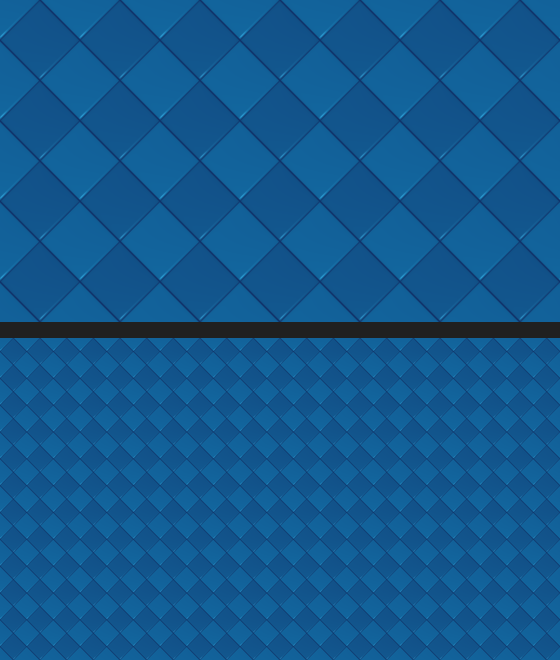
Top: one tile. Bottom: repeated 3 by 3.
Write a Shadertoy shader that draws this pattern.

```glsl
// Blue checkerboard of padded diamond tiles, seven across and four down.
// The plane is turned 45 degrees so each tile is a unit square; grooves,
// bevels and corner glints are distances to the sides of that square.

float hash(vec2 p) {
    return fract(sin(dot(p, vec2(12.99, 78.23))) * 4375.85);
}

// Coverage of a line with the given half width, smoothed over one pixel.
float line(float dist, float halfWidth, float pixel) {
    return 1.0 - smoothstep(halfWidth - 0.6 * pixel, halfWidth + 0.6 * pixel, dist);
}

void mainImage(out vec4 fragColor, in vec2 fragCoord) {
    vec2 repeats = vec2(7.0, 4.0);
    vec2 p = fragCoord / iResolution.xy * repeats;
    float pixel = 1.414 * repeats.x / iResolution.x;

    // Tile axes: x points to the upper right, y to the lower right.
    vec2 q = vec2(p.x + p.y, p.x - p.y) + 0.5;
    vec2 cell = floor(q);
    vec2 f = q - cell - 0.5;
    float dark = mod(cell.x + cell.y, 2.0);

    // Tile centre on the upright grid, wrapped so that opposite edges agree.
    vec2 centre = 0.5 * vec2(cell.x + cell.y, cell.x - cell.y);
    float variation = hash(mod(centre, repeats)) - 0.5;

    // Face colour with a faint diagonal sheen.
    vec3 color = mix(vec3(0.07, 0.385, 0.605), vec3(0.07, 0.328, 0.545), dark);
    float sheen = 0.016 * (f.y - f.x) * (f.y + 0.5) - 0.012 * f.x;
    color += vec3(0.15, 1.0, 0.9) * (sheen + 0.005 * variation);

    // Soft bevel: shade toward the sides, light along the lower right side.
    vec2 side = 0.5 - abs(f);
    color *= 1.0 - 0.10 * exp(-side.x / 0.022) - 0.06 * exp(-side.y / 0.022);
    float rim = exp(-pow((f.y - 0.465) / 0.014, 2.0));
    color += vec3(0.02, 0.05, 0.05) * rim * smoothstep(0.5, -0.4, f.x);

    // Short glint beside the bottom corner.
    float glint = rim * smoothstep(-0.49, -0.43, f.x) * (1.0 - smoothstep(-0.42, -0.24, f.x));
    color += vec3(0.08, 0.15, 0.15) * glint;

    // Grooves: deep on falling diagonals, thinner and softer on rising ones.
    color = mix(color, vec3(0.07, 0.27, 0.48), 0.75 * line(side.x, 0.019, pixel));
    color = mix(color, vec3(0.07, 0.23, 0.45), 0.85 * line(side.y, 0.011, pixel));
    color = mix(color, vec3(0.06, 0.18, 0.40), 0.90 * line(side.x, 0.010, pixel));

    fragColor = vec4(clamp(color, 0.0, 1.0), 1.0);
}
```
